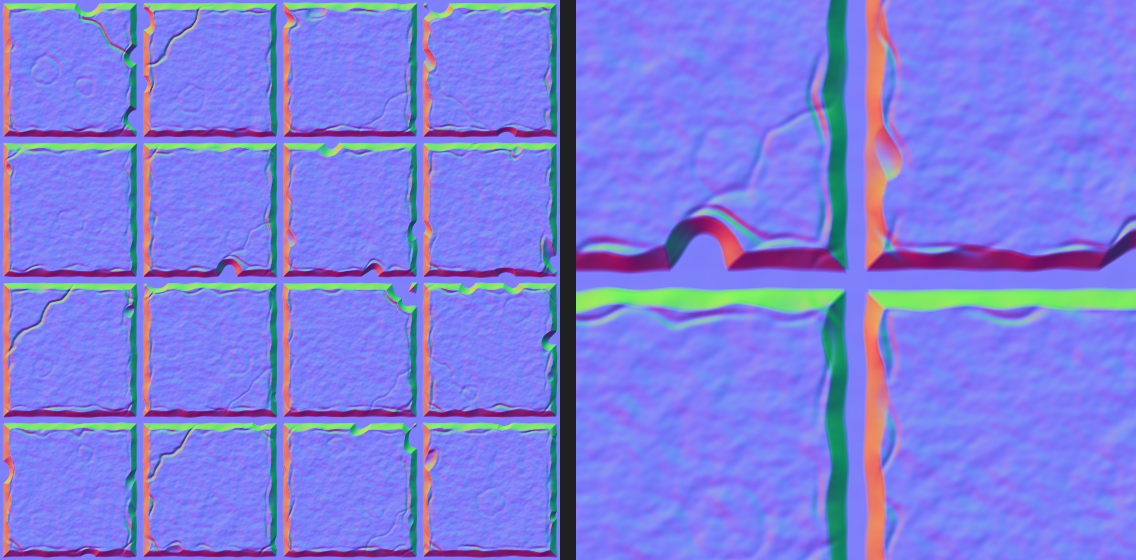
Left: the whole. Right: its middle third, enlarged.
This texture map is drawn by a Shadertoy shader. Its source:

```glsl
// Normal map of a four by four grid of worn, cracked stone tiles.
#define TILES 4.0        // repeats across and down
#define HALF_SIZE 0.474  // half width of a tile, in cells
#define BEVEL 0.042      // width of the sloped border
#define HEIGHT 0.062     // height of a tile above the joint
#define GRAIN 0.0026     // roughness of the stone face
#define CHIP_DEPTH 0.013 // groove running inside the border
#define CRACK_DEPTH 0.016
#define LINE 0.011       // half width of grooves and cracks
#define STEP 0.007       // sampling distance for the slope

vec2 hash2(vec2 p) {
    vec3 a = fract(p.xyx * vec3(0.1031, 0.1030, 0.0973));
    a += dot(a, a.yzx + 33.33);
    return fract((a.xx + a.yz) * a.zy);
}

float cornerGradient(vec2 cell, vec2 corner, vec2 f) {
    return dot(hash2(cell + corner + 200.0) * 2.0 - 1.0, f - corner);
}

// Gradient noise, roughly -1 to 1
float noise(vec2 p) {
    vec2 i = floor(p), f = p - i;
    vec2 u = f * f * f * (f * (f * 6.0 - 15.0) + 10.0);
    vec2 o = vec2(0.0, 1.0);
    float low = mix(cornerGradient(i, o.xx, f), cornerGradient(i, o.yx, f), u.x);
    float high = mix(cornerGradient(i, o.xy, f), cornerGradient(i, o.yy, f), u.x);
    return 2.0 * mix(low, high, u.y);
}

float groove(float d, float width) {
    return exp(-d * d / (width * width));
}

// Faint round pits, two on each tile
float craters(vec2 q, vec2 id) {
    float h = 0.0;
    for (int i = 0; i < 2; i++) {
        vec2 key = id * 3.0 + float(i) * 41.0 + 7.0;
        vec2 center = (hash2(key) - 0.5) * 0.66;
        vec2 r = hash2(key + 19.0);
        float d = length(q - center) - mix(0.045, 0.10, r.x);
        d += 0.015 * noise(q * 14.0 + key);
        h -= mix(0.0012, 0.0045, r.y * r.y) * groove(d, 0.014);
    }
    return h;
}

// Broken corners, and one long diagonal crack on some tiles
float cracks(vec2 q, vec2 id, vec2 seed) {
    float along = q.x - q.y * sign(q.x * q.y);
    float zigzag = 0.05 * abs(fract(along * 4.0 + seed.x * 0.37) - 0.5)
                 + 0.022 * noise(q * 11.0 + seed);
    vec2 side = sign(q);
    vec2 r = hash2(id * 5.0 + side * 2.0 + 60.0);
    float present = step(r.x, side.y < 0.0 ? 0.75 : 0.35);
    float cut = (abs(q.x) + abs(q.y) - mix(0.81, 0.90, r.y) + zigzag) * 0.7;
    float h = -present * CRACK_DEPTH * 0.8 * groove(cut, LINE);
    h -= present * 0.008 * smoothstep(0.0, 0.03, cut);

    vec2 pick = hash2(id + 91.0);
    float strong = step(pick.x, 0.25);
    float faint = step(pick.x, 0.65) - strong;
    vec2 toward = vec2(pick.y < 0.5 ? -1.0 : 1.0, strong * 2.0 - 1.0);
    float t = dot(q, vec2(toward.x, -toward.y));
    float bend = 0.13 * abs(fract(t * 2.6 + pick.y) - 0.5) + 0.035 * noise(q * 9.0 + seed);
    float d = (dot(q, toward) - mix(0.47, 0.62, fract(pick.y * 7.0)) + bend) * 0.7;
    return h - (strong + 0.25 * faint) * CRACK_DEPTH * groove(d, LINE);
}

float stoneHeight(vec2 p) {
    vec2 id = floor(p), q = p - id - 0.5;
    vec2 seed = id * 17.0 + 5.0;

    // Border with bites, uneven slope and a slight raised rim
    vec2 inset = HALF_SIZE - abs(q);
    float edge = min(inset.x, inset.y) + 0.006 * noise(q * 9.0 + seed);
    edge -= 0.13 * max(noise(q * 4.0 + seed + 3.0) - 0.42, 0.0);
    float slopeWidth = BEVEL * clamp(0.95 + 0.5 * noise(q * 7.0 + seed + 8.0), 0.5, 1.4);
    float rise = clamp(edge / slopeWidth, 0.0, 1.0);
    float rim = 0.007 * exp(-max(edge, 0.0) / 0.06);

    // Wandering groove where the border has split
    float split = edge - 0.055 - 0.028 * noise(q * 8.0 + seed + 12.0);
    float splitMask = clamp(0.45 + 1.1 * noise(q * 5.0 + seed + 15.0), 0.0, 1.0);
    float chips = -CHIP_DEPTH * splitMask * groove(split, LINE);

    // Stone face
    float face = GRAIN * noise(q * vec2(18.0, 23.0) + seed)
               + GRAIN * 0.35 * noise(q * vec2(40.0, 50.0) + seed)
               + GRAIN * 1.5 * noise(q * 7.0 + seed);
    face += craters(q, id) + cracks(q, id, seed);
    return rise * (HEIGHT + rim + chips + face) + 0.0006 * noise(p * 16.0);
}

void mainImage(out vec4 fragColor, in vec2 fragCoord) {
    vec2 p = fragCoord / iResolution.xy * TILES;
    vec2 e = vec2(STEP, 0.0);
    vec2 slope = vec2(stoneHeight(p + e.xy) - stoneHeight(p - e.xy),
                      stoneHeight(p - e.yx) - stoneHeight(p + e.yx)) / (2.0 * STEP);

    // Encode the slope: red follows x, green follows y, blue drops when steep
    vec2 n = slope / sqrt(1.0 + dot(slope, slope));
    float blue = max(0.98 - 0.9 * dot(n, n), 0.38);
    fragColor = vec4(vec2(0.495, 0.5) + 0.5 * n, blue, 1.0);
}
```
